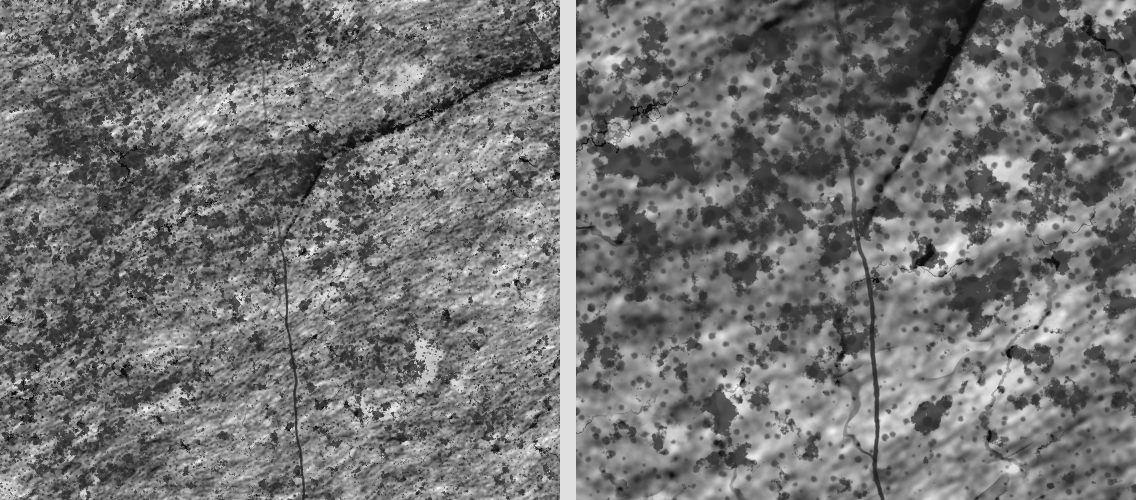
Left, the full canvas; right, a detail of the centre.
Give the GLSL for this texture, as a WebGL 1 fragment shader.

```glsl
precision highp float;
// Weathered grey rock face with dark lichen, chalky patches, ledges and cracks.
uniform vec2 u_resolution;

vec2 hash2(vec2 p) {
  vec3 q = fract(p.xyx * vec3(0.1031, 0.1030, 0.0973));
  q += dot(q, q.yzx + 33.33);
  return fract((q.xx + q.yz) * q.zy);
}

// Cellular noise: nearest distance, second distance, signed soft blotches.
vec3 cells(vec2 p) {
  vec2 id = floor(p), f = p - id;
  vec3 r = vec3(9.0, 9.0, 0.0);
  for (int j = -1; j <= 1; j++) {
    for (int i = -1; i <= 1; i++) {
      vec2 o = vec2(float(i), float(j));
      vec2 h = hash2(id + o + 50.0);
      vec2 d = o + h - f;
      float s = dot(d, d);
      float w = max(1.0 - s, 0.0);
      r.y = min(r.y, max(r.x, s));
      r.x = min(r.x, s);
      r.z += (2.0 * fract(h.x * 91.7 + h.y * 57.3) - 1.0) * w * w;
    }
  }
  return vec3(sqrt(r.xy), r.z);
}

// Layered blotches, roughly -0.6 to 0.6.
float layers(vec2 p) {
  float sum = 0.0, amp = 0.5;
  for (int i = 0; i < 5; i++) {
    sum += amp * cells(p).z;
    p = mat2(0.8, 0.6, -0.6, 0.8) * p * 2.03 + 7.3;
    amp *= 0.62;
  }
  return sum;
}

// Soft elongated spot, sheared by its slope.
float spot(vec2 p, vec2 center, vec2 radius, float slope) {
  vec2 d = p - center;
  d.y -= slope * d.x;
  d /= radius;
  return exp(-dot(d, d));
}

// Bedding runs up to the right and is stretched along that direction.
vec2 bedding(vec2 p) {
  return vec2(dot(p, vec2(0.9, 0.43)), 1.7 * dot(p, vec2(-0.43, 0.9)));
}

// Sharp on one side, fading shadow on the other.
float ledge(float d, float edge, float fade) {
  return smoothstep(-edge, edge, d) * exp(-max(d, 0.0) / fade);
}

void main() {
  float px = 1.0 / u_resolution.y;
  vec2 p = gl_FragCoord.xy * px;
  vec2 wave = vec2(sin(11.0 * p.y + 2.0 * sin(6.0 * p.x)), sin(13.0 * p.x + 2.0 * sin(7.0 * p.y)));
  vec2 w = p + 0.012 * wave;
  vec2 q = bedding(w);

  float broad = layers(q * 3.2 + 4.0);
  float mid = layers(q * 7.0 + 21.0);
  float fine = layers(p * 38.0 + 3.0);
  float clump = layers(p * 62.0 + 31.0);
  float chalkNoise = layers(q * 10.0 + 63.0);
  float relief = mid - layers(bedding(w + vec2(-0.002, 0.004)) * 7.0 + 21.0);

  // Stone body, with a pale slab and grain
  float tone = 0.555 + 0.14 * mid + 0.15 * fine + 1.1 * relief;
  tone += 0.09 * cells(p * 210.0).z;
  tone += 0.13 * spot(w, vec2(0.47, 0.79), vec2(0.17, 0.04), 0.25);

  // Main diagonal seam, shadowed above and paler below
  float bend = min(0.54 + 1.7 * (w.x - 0.57), 0.68 + 0.42 * (w.x - 0.65));
  float seam = p.y - bend + 0.012 * mid + 0.004 * fine;
  float inSeam = smoothstep(0.54, 0.60, p.x);
  tone += 0.06 * inSeam * smoothstep(0.0, -0.02, seam) * smoothstep(-0.25, -0.05, seam);

  // Lichen: dim areas filled with ragged dark clumps
  float lichen = 0.9 * broad + 0.12;
  lichen += 0.5 * spot(w, vec2(0.10, 0.28), vec2(0.22, 0.15), 0.3);
  lichen += 0.6 * spot(w, vec2(0.19, 0.69), vec2(0.20, 0.045), -0.35);
  lichen += 0.5 * spot(w, vec2(0.46, 0.90), vec2(0.19, 0.07), 0.15);
  lichen += 0.5 * spot(w, vec2(0.80, 0.90), vec2(0.20, 0.06), -0.2);
  lichen += 0.7 * inSeam * ledge(seam, 0.006, 0.05);
  lichen -= 0.5 * spot(w, vec2(0.47, 0.79), vec2(0.17, 0.04), 0.25);
  lichen = clamp(lichen, 0.0, 1.0);
  tone -= 0.13 * lichen;

  // Chalky patches
  float chalk = chalkNoise + 0.25 * fine - 0.05;
  chalk += 0.35 * spot(w, vec2(0.15, 0.11), vec2(0.22, 0.04), 0.5);
  chalk += 0.30 * spot(w, vec2(0.43, 0.36), vec2(0.10, 0.07), 0.4);
  chalk += 0.28 * spot(w, vec2(0.98, 0.44), vec2(0.14, 0.03), -0.1);
  chalk += 0.35 * spot(w, vec2(0.45, 1.0), vec2(0.12, 0.025), 0.0);
  chalk += 0.20 * spot(w, vec2(0.68, 0.58), vec2(0.09, 0.08), 0.6);
  tone = mix(tone, 0.86 + 0.1 * fine, 0.8 * smoothstep(0.42, 0.72, chalk));

  // Clumps and scattered pits
  float ragged = smoothstep(0.28, 0.55, clump + 0.55 * lichen - 0.06);
  tone = mix(tone, 0.17, 0.75 * ragged);
  float pitSize = 0.10 + 0.22 * lichen + 0.2 * clump;
  float pit = 1.0 - smoothstep(pitSize - 0.1, pitSize + 0.1, cells(p * 85.0 + 9.0).x);
  tone = mix(tone, 0.15, 0.6 * pit);

  // Broken ledges and plate cracks
  float broken = smoothstep(-0.05, 0.3, chalkNoise + 0.3 * fine);
  tone -= 0.24 * broken * ledge(broad + 0.12 * mid + 0.05, 0.012, 0.06);
  vec3 plate = cells(q * 5.5 + 0.25 * vec2(mid, fine) + 12.0);
  float plateCrack = 1.0 - smoothstep(0.01, 0.035, plate.y - plate.x);
  tone -= 0.22 * plateCrack * smoothstep(0.0, 0.3, mid + 0.4 * fine);
  tone -= 0.25 * inSeam * ledge(seam, 0.003, 0.014);

  // Long thin crack running down the face
  float line = 0.606 - 0.068 * p.y - 0.035 * p.y * p.y;
  line += 0.003 * sin(31.0 * p.y) + 0.0015 * sin(83.0 * p.y) + 0.002 * fine;
  float crack = 1.0 - smoothstep(0.0008, 0.0012 + 1.3 * px, abs(p.x - line));
  tone = mix(tone, 0.12, crack * mix(0.8, 0.35, smoothstep(0.45, 0.6, p.y)));

  gl_FragColor = vec4(vec3(clamp(tone, 0.06, 0.97)), 1.0);
}
```
